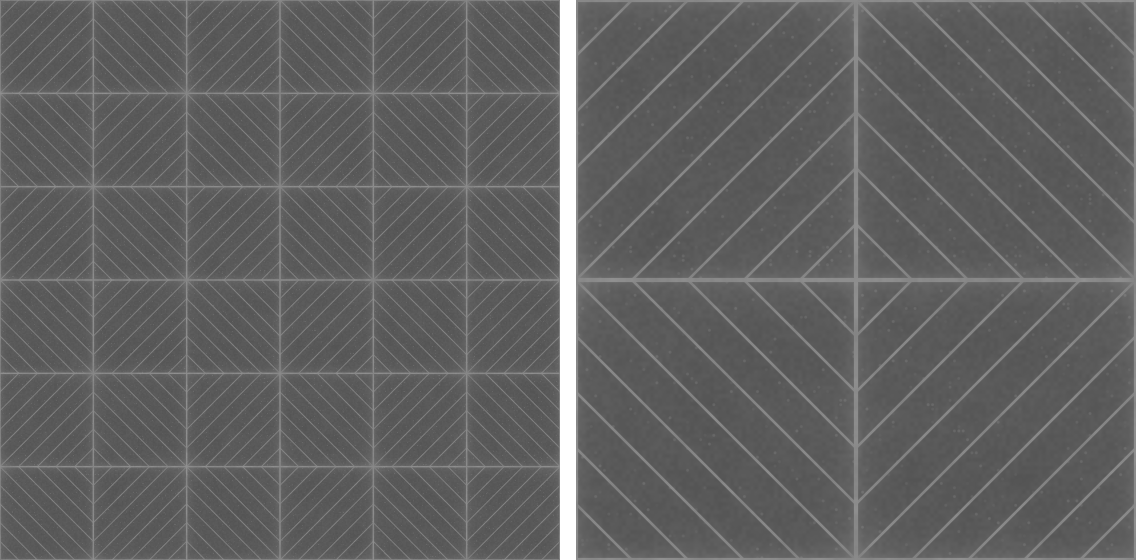
Left: the whole. Right: its middle third, enlarged.
Write a three.js fragment shader that draws this pattern.

```glsl
// Grey square tiles with thin diagonal grooves, mirrored from tile to tile.
varying vec2 vUv;

float hash(vec2 p) {
  vec3 q = fract(p.xyx * vec3(0.1031, 0.1030, 0.0973));
  q += dot(q, q.yzx + 33.33);
  return fract((q.x + q.y) * q.z);
}

// Value noise that wraps after a whole number of cells
float wrappedNoise(vec2 uv, float cells) {
  vec2 p = uv * cells;
  vec2 i = floor(p);
  vec2 f = fract(p);
  f = f * f * (3.0 - 2.0 * f);
  vec2 a = mod(i, cells);
  vec2 b = mod(i + 1.0, cells);
  return mix(mix(hash(a), hash(vec2(b.x, a.y)), f.x),
             mix(hash(vec2(a.x, b.y)), hash(b), f.x), f.y);
}

// Small round dots in a few cells of a wrapping grid
float specks(vec2 uv, float cells) {
  vec2 cell = mod(floor(uv * cells), cells);
  float chance = hash(cell + 71.0);
  float dist = length(fract(uv * cells) - 0.5);
  return smoothstep(0.94, 1.0, chance) * smoothstep(0.5, 0.15, dist);
}

// Distance to the nearest whole number
float toWhole(float x) {
  return abs(fract(x + 0.5) - 0.5);
}

// Share of a pixel covered by a line of the given width
float lineCover(float dist, float width, float pixel) {
  float near = max(dist - 0.5 * pixel, -0.5 * width);
  float far = min(dist + 0.5 * pixel, 0.5 * width);
  return clamp((far - near) / pixel, 0.0, 1.0);
}

void main() {
  // Six tiles across and down
  vec2 p = vUv * 6.0;
  vec2 tile = floor(p);
  float pixel = max(fwidth(p.x), 0.0001);

  // Grooves change direction in a checkerboard, five steps per tile side
  float odd = mod(tile.x + tile.y, 2.0);
  float across = p.y + p.x * (1.0 - 2.0 * odd);
  float grooveDist = toWhole(across * 5.0) * 0.2 * 0.7071;
  vec2 toEdge = vec2(toWhole(p.x), toWhole(p.y));
  float jointDist = min(toEdge.x, toEdge.y);

  // Stone face: broad clouds, soft mottling, fine grain and pale specks
  float clouds = wrappedNoise(vUv, 24.0) - 0.5;
  float mottle = wrappedNoise(vUv, 60.0) - 0.5;
  float grain = wrappedNoise(vUv, 420.0) - 0.5;
  float shade = 0.346 + 0.010 * clouds + 0.010 * mottle + 0.026 * grain;
  shade += 0.06 * specks(vUv, 384.0);

  // Pale haze along the tile sides
  shade += 0.036 * (exp(-toEdge.x / 0.055) + exp(-toEdge.y / 0.055));
  shade += 0.03 * exp(-jointDist / 0.02) + 0.012 * exp(-grooveDist / 0.012);

  // Brighter haze at the corners where the grooves meet as a star
  vec2 corner = floor(p + 0.5);
  float star = mod(corner.x + corner.y, 2.0);
  shade += 0.045 * star * exp(-length(toEdge) / 0.07);

  // Grooves and joints, slightly worn
  float wear = 0.04 * (wrappedNoise(vUv, 96.0) - 0.5) + 0.02 * grain;
  shade = mix(shade, 0.52 + wear, lineCover(grooveDist, 0.009, pixel));
  shade = mix(shade, 0.54 + wear, lineCover(jointDist, 0.015, pixel));

  gl_FragColor = vec4(vec3(shade), 1.0);
}
```
